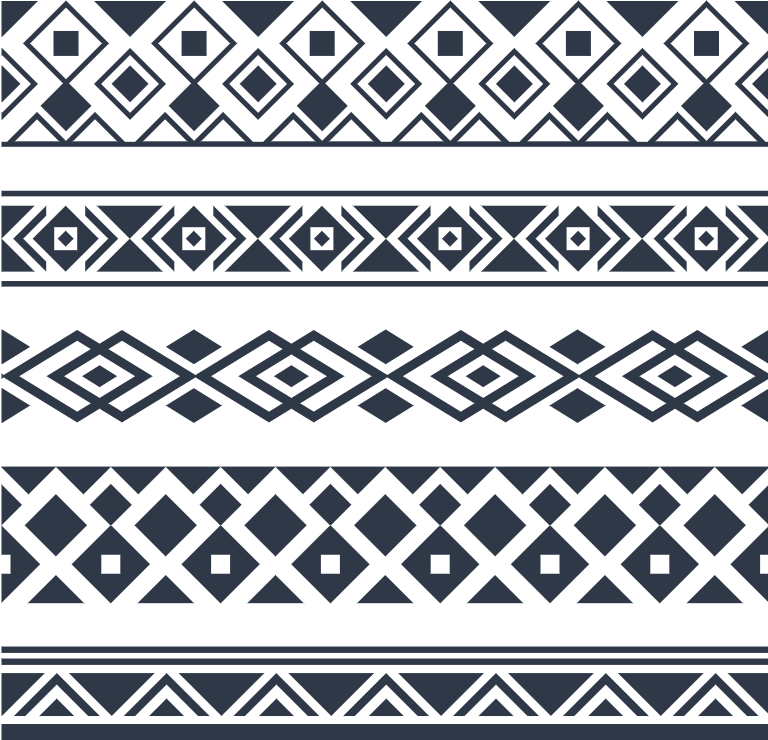
A WebGL 2 fragment shader for this pattern:

```glsl
#version 300 es
precision highp float;

uniform vec2 u_resolution;
out vec4 fragColor;

// Design grid: x to the right, y downwards
const vec2 SHEET = vec2(768.0, 741.0);
const vec3 PAPER = vec3(1.0);
const vec3 INK = vec3(0.18, 0.22, 0.28);
const float LEFT_MARGIN = 1.5;
const float DIAG = 0.70710678;

// Horizontal period and first centre of each border
const float LATTICE_PERIOD = 128.1, LATTICE_X = 66.0;
const float CHEVRON_PERIOD = 128.1, CHEVRON_X = 65.7;
const float LINK_PERIOD = 191.8, LINK_X = 99.6;
const float CHECK_PERIOD = 109.8, CHECK_X = 110.8;
const float PEAK_PERIOD = 109.8, PEAK_X = 56.8;

const float THIN_LINE = 5.0;
const float LINK_LINE = 9.2;
const vec2 LINK_HALF = vec2(75.5, 46.3);
const float LINK_SHIFT = 22.4;

// Signed offset from the nearest repeat centre
float fold(float x, float centre, float period) {
    return (fract((x - centre) / period + 0.5) - 0.5) * period;
}

float diamond(vec2 q, float r) {
    return (abs(q.x) + abs(q.y) - r) * DIAG;
}

float rhombus(vec2 q, vec2 h) {
    return (dot(abs(q), h.yx) - h.x * h.y) / length(h);
}

float square(vec2 q, float r) {
    return max(abs(q.x), abs(q.y)) - r;
}

// Triangle with its apex at the origin, widening along +y
float triangle(vec2 q, float depth) {
    return max((abs(q.x) - q.y) * DIAG, q.y - depth);
}

float strip(float y, float top, float bottom) {
    return max(top - y, y - bottom);
}

float ring(float d, float width) {
    return max(d, -d - width);
}

// Framed diamonds above a row of twin peaks
float latticeBorder(vec2 p) {
    float x = fold(p.x, LATTICE_X, LATTICE_PERIOD);
    float gapX = fold(p.x, LATTICE_X + 0.5 * LATTICE_PERIOD, LATTICE_PERIOD);
    float d = ring(diamond(vec2(x, p.y - 43.5), 43.0), THIN_LINE);
    d = min(d, square(vec2(x, p.y - 43.5), 12.5));
    d = min(d, diamond(vec2(x, p.y - 106.0), 25.5));
    d = min(d, triangle(vec2(gapX, 37.0 - p.y), 36.0));
    vec2 q = vec2(gapX, p.y - 84.0);
    d = min(d, min(ring(diamond(q, 36.0), THIN_LINE), diamond(q, 18.5)));
    vec2 peak = vec2(abs(x) - 29.0, p.y - 112.0);
    float hollow = triangle(peak - vec2(0.0, 7.5), 22.0);
    d = min(d, max(triangle(peak, 35.0), -hollow));
    return min(d, strip(p.y, 142.0, 147.0));
}

// Diamonds, clipped chevrons and hourglasses between two rules
float chevronBorder(vec2 p) {
    vec2 q = vec2(fold(p.x, CHEVRON_X, CHEVRON_PERIOD), p.y - 239.0);
    float d = max(diamond(q, 33.0), -square(q, 11.5));
    d = min(d, diamond(q, 8.0));
    float chevron = ring(diamond(q, 52.5), 10.0 * DIAG);
    d = min(d, max(chevron, 19.5 - abs(q.x)));
    d = min(d, -diamond(q, 0.5 * CHEVRON_PERIOD));
    d = max(d, abs(q.y) - 33.0);
    return min(d, abs(abs(q.y) - 45.2) - 2.8);
}

// Interlocked rhombi with small lozenges between the links
float linkBorder(vec2 p) {
    float y = p.y - 376.7;
    float d = 1e3;
    for (float side = -1.0; side < 2.0; side += 2.0) {
        float x = fold(p.x, LINK_X + side * LINK_SHIFT, LINK_PERIOD);
        d = min(d, ring(rhombus(vec2(x, y), LINK_HALF), LINK_LINE));
    }
    float x = fold(p.x, LINK_X, LINK_PERIOD);
    float gapX = fold(p.x, LINK_X + 94.3, LINK_PERIOD);
    d = min(d, rhombus(vec2(x, y), vec2(17.5, 11.0)));
    return min(d, rhombus(vec2(gapX, abs(y) - 29.4), vec2(28.0, 17.4)));
}

// Staggered diamonds with triangular fringes
float checkBorder(vec2 p) {
    float x = fold(p.x, CHECK_X, CHECK_PERIOD);
    float gapX = fold(p.x, CHECK_X + 0.5 * CHECK_PERIOD, CHECK_PERIOD);
    float fringeX = fold(p.x, CHECK_X + 0.25 * CHECK_PERIOD, 0.5 * CHECK_PERIOD);
    float d = triangle(vec2(fringeX, 495.0 - p.y), 27.8);
    d = min(d, diamond(vec2(x, p.y - 505.5), 21.0));
    d = min(d, diamond(vec2(gapX, p.y - 526.0), 31.2));
    vec2 q = vec2(x, p.y - 565.0);
    d = min(d, max(diamond(q, 39.2), -square(q, 9.5)));
    return min(d, triangle(vec2(gapX, p.y - 575.8), 28.2));
}

// Nested peaks under a double rule, above a solid bar
float peakBorder(vec2 p) {
    vec2 q = vec2(fold(p.x, PEAK_X, PEAK_PERIOD), p.y - 674.0);
    float slope = (q.y - abs(q.x)) * DIAG;
    float d = min(slope + 12.0 * DIAG, strip(slope, 0.0, 11.5 * DIAG));
    d = max(min(d, 25.5 * DIAG - slope), strip(q.y, 0.0, 43.0));
    d = min(d, abs(abs(p.y - 656.6) - 6.0) - 3.2);
    return min(d, 725.0 - p.y);
}

void main() {
    vec2 uv = gl_FragCoord.xy / u_resolution;
    vec2 p = vec2(uv.x, 1.0 - uv.y) * SHEET;
    float pixel = SHEET.x / u_resolution.x;

    float d = min(latticeBorder(p), chevronBorder(p));
    d = min(d, min(linkBorder(p), checkBorder(p)));
    d = min(d, peakBorder(p));
    d = max(d, LEFT_MARGIN - p.x);

    float ink = clamp(0.5 - d / pixel, 0.0, 1.0);
    fragColor = vec4(mix(PAPER, INK, ink), 1.0);
}
```
